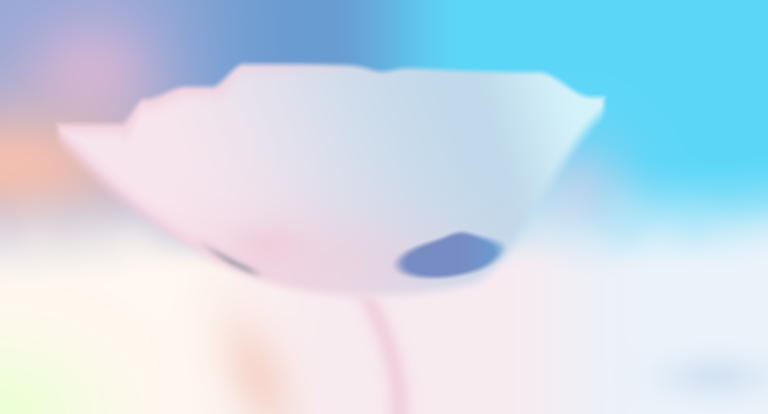
This background is drawn by a WebGL 1 fragment shader. Its source:

```glsl
precision highp float;

uniform vec2 u_resolution;

const float ASPECT = 1.855;
const float PETAL_LEFT = 0.14;
const float PETAL_RIGHT = 1.459;
const float PETAL_BASE_X = 0.88;
const float PETAL_BASE_Y = 0.285;
const float RIM_SOFTNESS = 0.011;
const float BASE_SOFTNESS = 0.022;
const float RIM_WIDTH = 0.026;
const float MIST_SOFTNESS = 0.15;
const float MIST_DRIFT = 0.16;

const vec3 PERIWINKLE = vec3(0.60, 0.66, 0.84);
const vec3 BLUE = vec3(0.41, 0.61, 0.82);
const vec3 CYAN = vec3(0.36, 0.84, 0.97);
const vec3 LILAC = vec3(0.84, 0.71, 0.84);
const vec3 PEACH = vec3(0.95, 0.75, 0.69);
const vec3 CREAM = vec3(1.00, 0.97, 0.94);
const vec3 LIME = vec3(0.93, 1.00, 0.84);
const vec3 BLUSH = vec3(0.97, 0.92, 0.94);
const vec3 ICE = vec3(0.92, 0.95, 0.98);
const vec3 HAZE = vec3(0.70, 0.80, 0.92);
const vec3 ROSE = vec3(0.94, 0.79, 0.85);
const vec3 PETAL_PINK = vec3(0.97, 0.90, 0.93);
const vec3 PETAL_BLUE = vec3(0.75, 0.85, 0.92);
const vec3 PETAL_TIP = vec3(0.83, 0.95, 0.98);
const vec3 HOLLOW = vec3(0.47, 0.55, 0.77);
const vec3 CREASE = vec3(0.62, 0.60, 0.67);

float hash(vec2 p) {
    return fract(sin(dot(p, vec2(127.1, 311.7))) * 43758.5);
}

float noise(vec2 p) {
    vec2 i = floor(p);
    vec2 f = fract(p);
    f = f * f * (3.0 - 2.0 * f);
    return mix(mix(hash(i), hash(i + vec2(1.0, 0.0)), f.x),
               mix(hash(i + vec2(0.0, 1.0)), hash(i + 1.0), f.x), f.y);
}

float fbm(vec2 p) {
    float sum = 0.0;
    float amplitude = 0.55;
    for (int i = 0; i < 3; i++) {
        sum += amplitude * noise(p);
        p = p * 2.0 + 7.3;
        amplitude *= 0.5;
    }
    return sum;
}

float glow(vec2 p, vec2 center, vec2 radius) {
    vec2 d = (p - center) / radius;
    return exp(-dot(d, d));
}

// Ruffled upper edge of the petal
float petalTop(float x) {
    return 0.70 + 0.06 * smoothstep(0.29, 0.35, x) + 0.03 * smoothstep(0.35, 0.45, x)
        + 0.055 * smoothstep(0.51, 0.59, x) - 0.02 * smoothstep(0.70, 1.30, x)
        - 0.06 * smoothstep(1.30, 1.43, x) - 0.012 * exp(-pow(abs(x - 0.92) / 0.04, 2.0));
}

// Bowl-shaped lower edge of the petal
float petalBottom(float x) {
    float d = abs(x - PETAL_BASE_X);
    float left = 0.377 * pow(d / 0.735, 2.1);
    float right = 0.3 * smoothstep(0.25, 0.6, d) + 0.44 * d * d;
    return PETAL_BASE_Y + (x < PETAL_BASE_X ? left : right);
}

// Approximate inside distances: x to the upper edge, y to the lower edge
vec2 petalDistances(vec2 p) {
    float e = 0.01;
    vec2 edge = vec2(petalTop(p.x), petalBottom(p.x));
    vec2 slope = (vec2(petalTop(p.x + e), petalBottom(p.x + e)) - edge) / e;
    return vec2(edge.x - p.y, p.y - edge.y) / sqrt(1.0 + slope * slope);
}

vec3 background(vec2 p) {
    vec3 sky = mix(PERIWINKLE, BLUE, smoothstep(0.25, 0.75, p.x));
    sky = mix(sky, CYAN, smoothstep(0.78, 1.14, p.x));
    sky = mix(sky, LILAC, 0.85 * glow(p, vec2(0.22, 0.83), vec2(0.16, 0.13)));
    sky = mix(sky, PEACH, glow(p, vec2(0.03, 0.60), vec2(0.36, 0.16)));
    sky = mix(sky, HAZE, 0.85 * glow(p, vec2(1.39, 0.53), vec2(0.13, 0.14)));

    // Rising mist with a drifting edge
    vec3 mist = mix(CREAM, BLUSH, smoothstep(0.35, 0.85, p.x));
    mist = mix(mist, ICE, smoothstep(1.15, 1.6, p.x));
    float level = 0.47 + MIST_DRIFT * (fbm(p * 3.0) - 0.5);
    vec3 color = mix(mist, sky, smoothstep(level - MIST_SOFTNESS, level + MIST_SOFTNESS, p.y));
    color = mix(color, LIME, glow(p, vec2(0.0), vec2(0.22, 0.16)));
    color = mix(color, PEACH, 0.5 * glow(p, vec2(0.62 + 0.3 * (0.1 - p.y), 0.09), vec2(0.08, 0.14)));
    color = mix(color, HAZE, 0.4 * glow(p, vec2(1.73, 0.09), vec2(0.12, 0.05)));

    // Curved stem
    float rise = p.y / PETAL_BASE_Y;
    float stem = exp(-pow(abs(p.x - 0.965 + 0.08 * rise * rise) / 0.028, 2.0));
    return mix(color, ROSE, 0.75 * stem * (1.0 - smoothstep(0.9, 1.1, rise)));
}

vec3 petalColor(vec2 p, vec2 inside) {
    vec3 color = mix(PETAL_PINK, PETAL_BLUE, smoothstep(0.35, 1.25, p.x + 0.4 * (p.y - 0.6)));
    color = mix(color, PETAL_TIP, smoothstep(1.15, 1.43, p.x + 0.3 * (p.y - 0.7)));
    color = mix(color, ROSE, 0.55 * glow(p, vec2(0.76, 0.36), vec2(0.38, 0.13)));
    color = mix(color, ROSE, 0.6 * glow(p, vec2(0.65, 0.41), vec2(0.08, 0.05)));
    float rim = exp(-pow(min(inside.x, inside.y) / RIM_WIDTH, 2.0));
    color = mix(color, ROSE, 0.65 * rim * (1.0 - smoothstep(0.3, 1.1, p.x)));

    // Tapered crease
    float t = (p.x - 0.47) / 0.16;
    float offset = p.y - 0.425 + 0.125 * t - 0.035 * t * t;
    float taper = smoothstep(0.0, 0.6, t) * (1.0 - smoothstep(0.75, 1.1, t));
    color = mix(color, CREASE, 0.75 * taper * exp(-pow(abs(offset) / 0.012, 2.0)));

    // Shaded hollow with a raised upper lip
    vec2 q = p - vec2(1.087, 0.378);
    q.y -= 0.13 * q.x + 0.012 * exp(-pow(abs(q.x - 0.025) / 0.04, 2.0)) * step(0.0, q.y);
    float hollow = 1.0 - smoothstep(0.82, 1.18, length(q / vec2(0.125, 0.046)));
    return mix(color, mix(HOLLOW, BLUE, smoothstep(0.02, 0.13, q.x)), hollow);
}

void main() {
    vec2 p = gl_FragCoord.xy / u_resolution * vec2(ASPECT, 1.0);
    vec2 inside = petalDistances(p);
    float sides = min(p.x - PETAL_LEFT, PETAL_RIGHT - p.x);
    float mask = smoothstep(-RIM_SOFTNESS, RIM_SOFTNESS, min(inside.x, sides))
        * smoothstep(-BASE_SOFTNESS, BASE_SOFTNESS, inside.y);
    gl_FragColor = vec4(mix(background(p), petalColor(p, inside), mask), 1.0);
}
```
